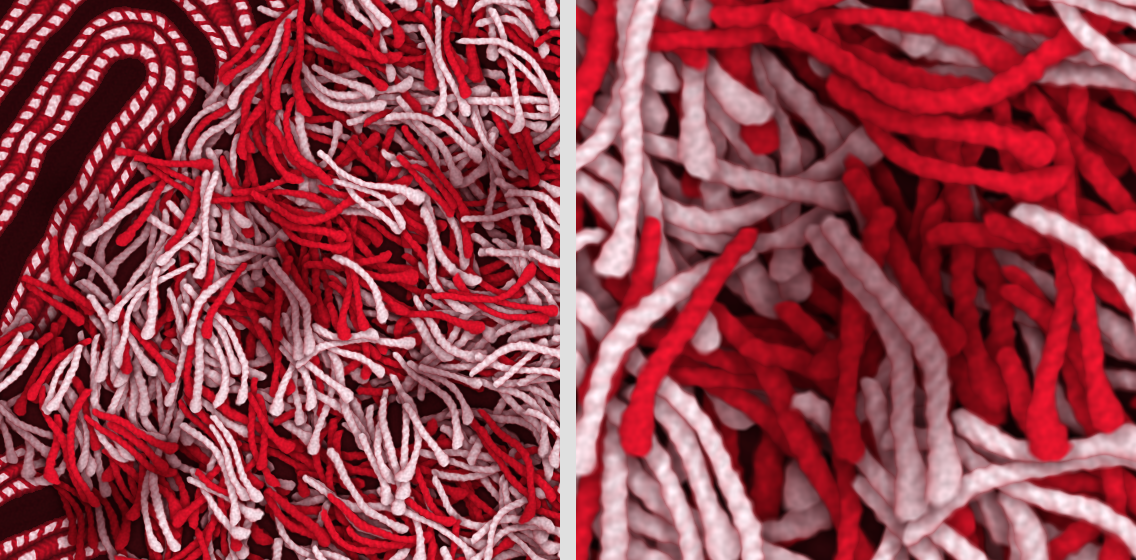
Left: the whole. Right: its middle third, enlarged.
Write a three.js fragment shader that draws this texture.

```glsl
// Tangled red and white yarn fringe spilling from a folded woven cloth.
varying vec2 vUv;

const vec3 RED_LIT = vec3(0.89, 0.08, 0.17);
const vec3 RED_EDGE = vec3(0.56, 0.05, 0.10);
const vec3 WHITE_LIT = vec3(0.96, 0.86, 0.89);
const vec3 WHITE_EDGE = vec3(0.76, 0.38, 0.42);
const vec3 DEEP = vec3(0.20, 0.03, 0.045);
const vec3 SHADOW_TINT = vec3(0.50, 0.28, 0.31);

const int LAYERS = 7;
const int STRANDS = 3;
const float CELL = 0.14;          // spacing of tassels
const float TASSEL_SHARE = 0.86;  // cells that hold a tassel
const float WHITE_SHARE = 0.52;
const float YARN_RADIUS = 0.0082;
const float STRAND_GAP = 0.017;
const float WAVE = 0.0055;        // wobble along a strand
const float WAVE_FREQ = 34.0;
const float TWIST_FREQ = 480.0;
const float SHADOW_WIDTH = 0.012;
const float SHADOW_DEPTH = 0.48;
const float SOFTNESS = 0.0020;
const float BAND = 0.030;         // width of one woven band

vec2 hash2(vec2 p) {
  vec3 q = fract(p.xyx * vec3(0.1031, 0.1030, 0.0973));
  q += dot(q, q.yzx + 33.33);
  return fract((q.xx + q.yz) * q.zy);
}

float gradientAt(vec2 cell, vec2 offset) {
  return dot(hash2(cell + 57.0) * 2.0 - 1.0, offset);
}

float gradientNoise(vec2 p) {
  vec2 i = floor(p), f = fract(p);
  vec2 u = f * f * f * (f * (f * 6.0 - 15.0) + 10.0);
  vec2 e = vec2(1.0, 0.0);
  return mix(mix(gradientAt(i, f), gradientAt(i + e, f - e), u.x),
             mix(gradientAt(i + e.yx, f - e.yx), gradientAt(i + 1.0, f - 1.0), u.x), u.y);
}

// Coordinates of v in a frame turned by angle a.
vec2 toFrame(vec2 v, float a) {
  float c = cos(a), s = sin(a);
  return vec2(c * v.x + s * v.y, c * v.y - s * v.x);
}

// Positive inside the two corners where woven cloth shows.
float clothZone(vec2 p) {
  return max(p.y - 0.42 - 1.2 * p.x, 0.18 - 1.2 * p.x - p.y);
}

// Direction in which the fringe falls.
float flowAngle(vec2 p) {
  float fall = mix(-1.85, -0.42, smoothstep(0.2, 0.7, p.x));
  float sweep = (1.0 - smoothstep(0.1, 0.55, p.y)) * (1.0 - smoothstep(0.2, 0.6, p.x));
  return fall + 0.6 * sweep + 1.6 * gradientNoise(p * 4.0 + 4.0);
}

// Hairpin fold: bands nested around a dark slot, with rows of white stitches.
vec3 wovenFold(vec2 p, vec2 tip, float angle) {
  vec2 q = toFrame(p - tip, angle);
  q.y += 0.3 * q.x * q.x;
  float d = q.x < 0.0 ? abs(q.y) : length(q);
  float ring = floor(d / BAND), inside = fract(d / BAND) - 0.5;
  float along = q.x < 0.0 ? q.x : atan(q.x, abs(q.y) + 1e-5) * (ring + 0.5) * BAND;
  float slot = step(mod(ring, 4.0), 0.5);
  float period = mod(ring, 2.0) > 0.5 ? 0.027 : 0.085;
  float slanted = along + inside * 0.014;
  float dash = abs(fract(slanted / period) - 0.5) * period;
  vec2 box = vec2(dash - period * 0.2, abs(inside) * BAND - 0.005);
  float stitch = 1.0 - smoothstep(-0.002, 0.002, length(max(box, 0.0)) - 0.003);
  float profile = cos(inside * 2.8);
  float knit = 0.85 + 0.15 * sin(along * 520.0 + abs(inside) * 12.0);
  vec3 cloth = mix(DEEP, RED_LIT * 0.85, profile * knit);
  cloth = mix(cloth, mix(WHITE_EDGE, WHITE_LIT, profile * knit), stitch * (1.0 - slot));
  return mix(cloth, DEEP * (0.5 + 0.5 * abs(inside)), slot * 0.9);
}

// One twisted strand along x, painted over col together with its shadow.
void paintStrand(inout vec3 col, vec2 q, float halfLen, float bend, float phase,
                 float white, float light) {
  float wave = q.x * WAVE_FREQ + phase;
  float slope = 2.0 * bend * q.x + WAVE * WAVE_FREQ * cos(wave);
  float across = (q.y - bend * q.x * q.x - WAVE * sin(wave)) / sqrt(1.0 + slope * slope);
  float d = length(vec2(across, max(abs(q.x) - halfLen, 0.0)));
  float fray = smoothstep(halfLen - 0.025, halfLen, q.x);
  float radius = YARN_RADIUS * (0.84 + 0.05 * sin(phase * 5.0) + 0.5 * fray);
  float shadow = 1.0 - smoothstep(0.0, SHADOW_WIDTH, d - radius);
  col *= mix(vec3(1.0), SHADOW_TINT, SHADOW_DEPTH * shadow);
  float v = clamp(across / radius, -1.0, 1.0);
  float body = sqrt(max(1.0 - v * v, 0.0)) + 0.12 * v;
  body += 0.12 * sin(q.x * TWIST_FREQ + v * 2.5) * (1.0 - fray);
  body = clamp(body, 0.0, 1.1);
  vec3 yarn = mix(mix(RED_EDGE, RED_LIT, body), mix(WHITE_EDGE, WHITE_LIT, body), white);
  yarn *= mix(SHADOW_TINT, vec3(1.0), light);
  col = mix(col, yarn, 1.0 - smoothstep(-SOFTNESS, SOFTNESS, d - radius));
}

// One layer of tassels, each a loose fan of strands around a jittered centre.
void paintLayer(inout vec3 col, vec2 p, float layer) {
  vec2 shift = hash2(vec2(layer, 7.0)) + 3.0;
  vec2 home = floor(p / CELL + shift);
  float light = mix(0.35, 1.0, layer / float(LAYERS - 1));
  for (int j = -1; j <= 1; j++) for (int i = -1; i <= 1; i++) {
    vec2 cell = home + vec2(float(i), float(j));
    vec2 seed = cell + layer * 37.0;
    vec2 centre = (cell + 0.5 + 0.6 * (hash2(seed) - 0.5) - shift) * CELL;
    vec2 kind = hash2(seed + 11.0), form = hash2(seed + 23.0);
    if (kind.x > TASSEL_SHARE || clothZone(centre) > -0.06) continue;
    if (distance(p, centre) > 1.2 * CELL) continue;
    float angle = flowAngle(centre) + 1.7 * (form.x - 0.5);
    float clump = 0.5 + 0.8 * (kind.y - 0.5) + 0.7 * gradientNoise(centre * 5.0);
    for (int k = 0; k < STRANDS; k++) {
      float side = float(k) - 0.5 * float(STRANDS - 1);
      vec2 r = hash2(seed + 41.0 + 13.0 * float(k)), s = hash2(seed + 71.0 + 17.0 * float(k));
      vec2 q = toFrame(p - centre, angle + 0.14 * side + 0.9 * (r.x - 0.5));
      q += vec2(0.03 * (s.y - 0.5), -side * STRAND_GAP);
      float white = step(clump + 0.4 * (s.y - 0.5), WHITE_SHARE);
      float bend = 6.0 * (form.y - 0.5) + 4.0 * (r.y - 0.5);
      paintStrand(col, q, mix(0.045, 0.108, s.x), bend, 6.28 * r.y, white, light);
    }
  }
}

void main() {
  // Fuzz roughens the outlines, the slow warp loosens the strands.
  vec2 p = vUv;
  p += 0.0026 * vec2(gradientNoise(vUv * 120.0), gradientNoise(vUv * 120.0 + 40.0));
  p += 0.016 * vec2(gradientNoise(vUv * 13.0), gradientNoise(vUv * 13.0 + 20.0));

  vec3 fold = p.y > 0.35 ? wovenFold(p, vec2(0.23, 0.87), 0.89)
                         : wovenFold(p, vec2(0.14, 0.12), 0.35);
  vec3 col = mix(DEEP, fold, smoothstep(-0.12, -0.04, clothZone(p)));
  for (int n = 0; n < LAYERS; n++) paintLayer(col, p, float(n));

  // Broad hollows and fine fibre grain.
  float hollow = smoothstep(-0.45, -0.05, gradientNoise(vUv * 5.0 + 9.0));
  col *= mix(SHADOW_TINT, vec3(1.0), 0.3 + 0.7 * hollow);
  col *= 1.0 + 0.16 * gradientNoise(vUv * 210.0);
  gl_FragColor = vec4(col, 1.0);
}
```
